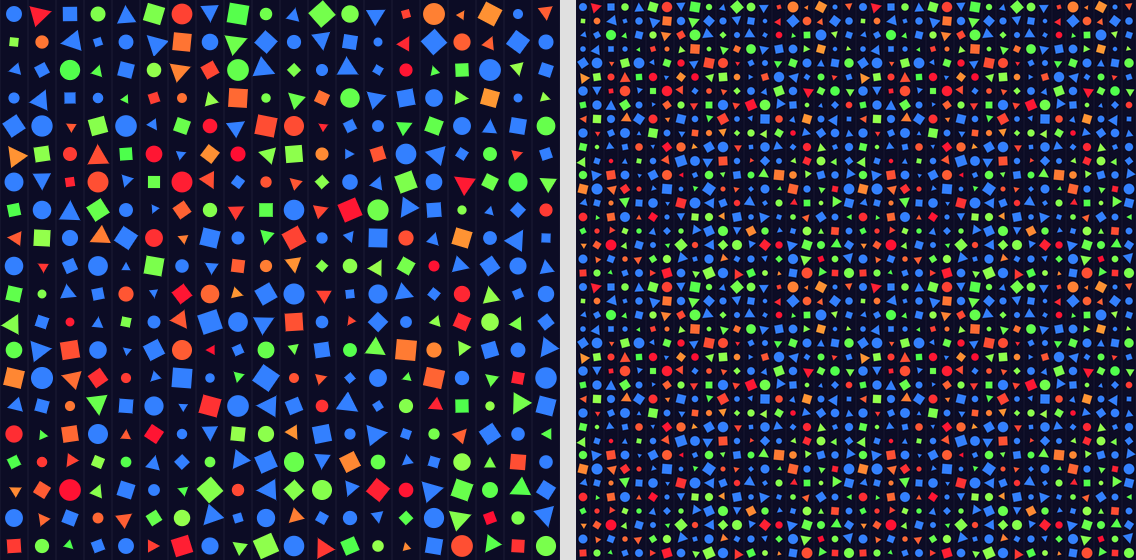
Left: one tile. Right: repeated 2 by 2.
Reproduce this pattern procedurally as a Shadertoy shader.

```glsl
// Grid of randomly sized and turned circles, triangles and squares on dark navy with faint column rules
#define CELLS 20.0
#define SIZE_MIN 0.155
#define SIZE_MAX 0.395
#define RULE_HALF_WIDTH 0.028
#define BLUE_SHARE 0.47
#define GREEN_SHARE 0.25
#define BACKGROUND vec3(0.048, 0.048, 0.145)
#define RULE_COLOR vec3(0.085, 0.085, 0.185)
#define BLUE vec3(0.20, 0.50, 1.00)

const float TAU = 6.2831853;

// Four independent random values per cell
vec4 hash4(vec2 cell) {
    vec4 p = fract(cell.xyxy * vec4(0.1031, 0.1030, 0.0973, 0.1099));
    p += dot(p, p.wzxy + 33.33);
    return fract((p.xxyz + p.yzzw) * p.zywx);
}

float sdSquare(vec2 p, float halfSide) {
    vec2 d = abs(p) - halfSide;
    return length(max(d, 0.0)) + min(max(d.x, d.y), 0.0);
}

// Upright isosceles triangle, centred at half its height
float sdTriangle(vec2 p, float halfBase, float halfHeight) {
    vec2 sideNormal = normalize(vec2(2.0 * halfHeight, halfBase));
    float side = dot(vec2(abs(p.x), p.y - halfHeight), sideNormal);
    return max(side, -p.y - halfHeight);
}

// The shape type cycles along both axes
float sdShape(vec2 p, vec2 cell, float size) {
    float type = mod(cell.x + cell.y + 2.0, 3.0);
    if (type < 0.5) return length(p) - size;
    if (type < 1.5) return sdTriangle(p, size, 0.92 * size);
    return sdSquare(p, 0.92 * size);
}

// Fixed blue, or a shade from the green or the warm range
vec3 shapeColor(float pick, float shade) {
    if (pick < BLUE_SHARE) return BLUE;
    if (pick < BLUE_SHARE + GREEN_SHARE) return vec3(mix(0.30, 0.60, shade), 1.0, 0.30);
    return vec3(1.0, mix(0.04, 0.60, shade), 0.20);
}

// Antialiased coverage of a signed distance
float coverage(float dist, float pixel) {
    return clamp(0.5 - dist / pixel, 0.0, 1.0);
}

void mainImage(out vec4 fragColor, in vec2 fragCoord) {
    vec2 grid = fragCoord / iResolution.xy * CELLS;
    float pixel = CELLS / min(iResolution.x, iResolution.y);
    vec2 cell = mod(floor(grid), CELLS);
    vec2 p = fract(grid) - 0.5;

    // Column rules on the cell borders
    float rule = coverage(0.5 - abs(p.x) - RULE_HALF_WIDTH, pixel);
    vec3 color = mix(BACKGROUND, RULE_COLOR, rule);

    // Randomly turned and scaled shape
    vec4 rnd = hash4(cell + 7.0);
    float angle = TAU * rnd.x;
    float c = cos(angle), s = sin(angle);
    float size = mix(SIZE_MIN, SIZE_MAX, rnd.y);
    float shape = sdShape(mat2(c, -s, s, c) * p, cell, size);
    color = mix(color, shapeColor(rnd.z, rnd.w), coverage(shape, pixel));

    fragColor = vec4(color, 1.0);
}
```
